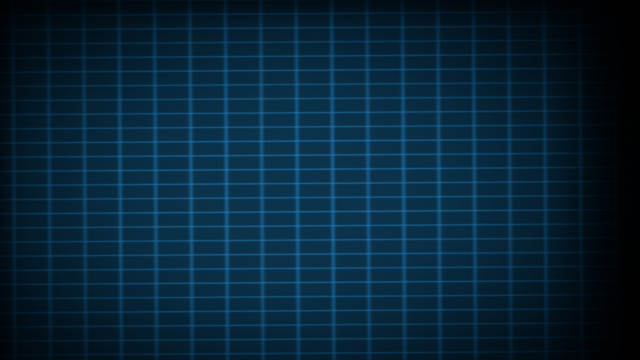
Write a Shadertoy shader that draws this pattern.

```glsl
#define CELL vec2(0.0984, 0.0393)
#define GRID_ORIGIN vec2(-0.063, -0.0093)
#define TILT 0.0068
#define COLUMN_WIDTH 0.0043
#define ROW_WIDTH 0.0019
#define BASE_COLOR vec3(0.043, 0.200, 0.298)
#define COLUMN_GLOW vec3(0.045, 0.150, 0.225)
#define ROW_GLOW vec3(0.050, 0.175, 0.260)
#define LIGHT_CENTER vec2(0.46, 0.47)
#define FALLOFF 1.05
#define GRAIN 0.006

float hash(vec2 p) {
    vec3 q = fract(p.xyx * 0.1031);
    q += dot(q, q.yzx + 33.33);
    return fract((q.x + q.y) * q.z);
}

float softLine(float dist, float width) {
    float w = max(width, 0.6 / iResolution.y);
    return exp(-0.5 * dist * dist / (w * w)) * width / w;
}

// Bright pool of light, darkening fastest at the right edge
float vignette(vec2 uv) {
    vec2 d = uv - LIGHT_CENTER;
    float q = dot(d * d, vec2(4.0, 3.0));
    float rightFade = 1.0 - smoothstep(0.84, 1.01, uv.x);
    float leftFade = smoothstep(-0.06, 0.05, uv.x);
    float topFade = 1.0 - 0.5 * smoothstep(0.92, 1.02, uv.y);
    return exp(-FALLOFF * pow(q, 1.6)) * rightFade * leftFade * topFade;
}

void mainImage(out vec4 fragColor, in vec2 fragCoord) {
    vec2 uv = fragCoord / iResolution.xy;
    vec2 p = (fragCoord - 0.5 * iResolution.xy) / iResolution.y;

    // Slightly rotated grid: signed distance to the nearest column and row
    float c = cos(TILT), s = sin(TILT);
    vec2 g = vec2(c * p.x + s * p.y, c * p.y - s * p.x) - GRID_ORIGIN;
    vec2 dist = (fract(g / CELL + 0.5) - 0.5) * CELL;
    vec2 id = floor(g / CELL + 0.5);

    // Soft columns and fine rows, with small changes of strength
    float column = softLine(dist.x, COLUMN_WIDTH) * mix(0.92, 1.08, hash(id.xx + 7.0));
    float row = softLine(dist.y, ROW_WIDTH) * mix(0.88, 1.08, hash(id.yy + 31.0));
    row *= 0.85 + 0.15 * exp(-abs(dist.x) / 0.02);
    vec3 color = BASE_COLOR + COLUMN_GLOW * column + ROW_GLOW * row * (1.0 - 0.5 * column);

    // Red fades sooner than blue in the shadows
    color *= pow(vec3(vignette(uv)), vec3(1.6, 1.0, 0.94));
    color += GRAIN * (hash(floor(uv * vec2(512.0, 288.0))) - 0.5);
    fragColor = vec4(clamp(color, 0.0, 1.0), 1.0);
}
```
